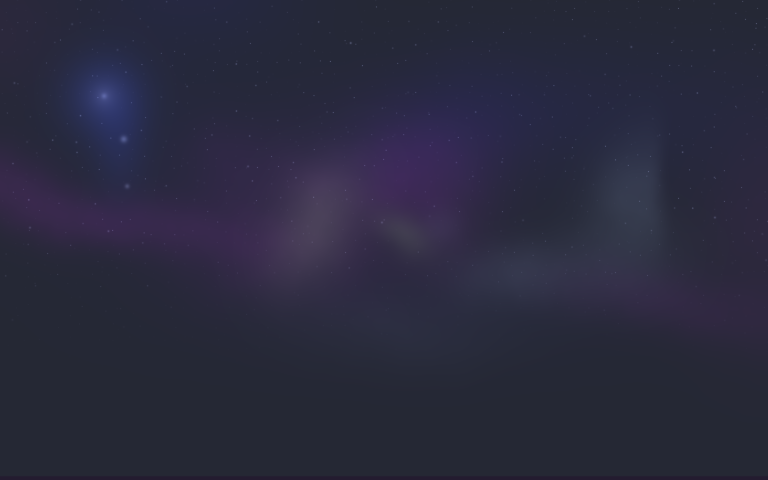
Write a Shadertoy shader that draws this background.

```glsl
// A dim violet and blue nebula with a bright star and scattered faint stars.

#define BASE_COLOR vec3(0.145, 0.156, 0.204)
#define VIOLET vec3(0.100, 0.004, 0.110)
#define BLUE vec3(0.004, 0.002, 0.090)
#define MIST vec3(0.075, 0.090, 0.105)
#define CORE_COLOR vec3(0.085, 0.120, 0.055)
#define STAR_COLOR vec3(0.75, 0.80, 1.00)
#define WARP 0.050
#define STAR_LAYERS 3
#define STAR_LEVEL 0.22
#define FLOOR_LINE 0.008

float hash(vec2 p) {
    return fract(sin(dot(p, vec2(127.1, 311.7))) * 43758.545);
}

float noise(vec2 p) {
    vec2 cell = floor(p), f = fract(p);
    f = f * f * (3.0 - 2.0 * f);
    float low = mix(hash(cell), hash(cell + vec2(1, 0)), f.x);
    float high = mix(hash(cell + vec2(0, 1)), hash(cell + vec2(1, 1)), f.x);
    return mix(low, high, f.y);
}

float fbm(vec2 p) {
    float sum = 0.0, gain = 0.5;
    for (int i = 0; i < 5; i++) {
        sum += gain * noise(p);
        p = mat2(1.6, 1.2, -1.2, 1.6) * p + 7.3;
        gain *= 0.5;
    }
    return sum;
}

// Soft elliptical light, turned by tilt radians
float glow(vec2 p, vec2 centre, vec2 radii, float tilt) {
    float c = cos(tilt), s = sin(tilt);
    vec2 d = p - centre;
    vec2 q = vec2(c * d.x + s * d.y, c * d.y - s * d.x) / radii;
    return exp(-dot(q, q));
}

// Point of light no narrower than about one pixel
float spark(vec2 p, vec2 centre, float radius, float pixel) {
    float r = max(radius, 0.6 * pixel);
    vec2 d = (p - centre) / r;
    return exp(-dot(d, d)) * min(1.0, radius * radius / (r * r) + 0.25);
}

float starField(vec2 p, float pixel) {
    float light = 0.0;
    for (int i = 0; i < STAR_LAYERS; i++) {
        float size = 0.022 * pow(2.1, float(i));
        vec2 cell = floor(p / size) + 37.0 * float(i);
        vec2 spot = 0.2 + 0.6 * vec2(hash(cell), hash(cell + 19.7));
        float level = pow(hash(cell + 53.1), 5.0);
        float radius = 0.0012 + 0.0005 * float(i);
        light += level * spark(fract(p / size) * size, spot * size, radius, pixel);
    }
    return light;
}

vec3 nebula(vec2 p) {
    vec2 drift = vec2(fbm(p * 5.0), fbm(p * 5.0 + 31.4)) - 0.48;
    vec2 q = p + WARP * drift;
    float cloud = 0.65 + 0.7 * fbm(q * 7.0 + 4.0);

    // Blue haze in the upper sky
    float blue = 0.50 * glow(q, vec2(0.40, 1.02), vec2(0.24, 0.12), 0.0);
    blue += 0.60 * glow(q, vec2(0.92, 0.74), vec2(0.24, 0.14), 0.3);
    blue += 0.45 * glow(q, vec2(1.30, 0.76), vec2(0.42, 0.16), 0.0);
    blue += 0.30 * glow(q, vec2(0.35, 0.72), vec2(0.35, 0.25), 0.0);
    blue += 0.20 * glow(q, vec2(0.90, 0.38), vec2(0.50, 0.14), 0.0);

    // Violet band, centre and right edge
    float violet = 0.75 * glow(q, vec2(0.00, 0.62), vec2(0.13, 0.075), -0.5);
    violet += 0.62 * glow(q, vec2(0.24, 0.545), vec2(0.21, 0.055), -0.12);
    violet += 0.80 * glow(q, vec2(0.75, 0.63), vec2(0.23, 0.12), 0.25);
    violet += 0.52 * glow(q, vec2(0.60, 0.49), vec2(0.24, 0.13), -0.2);
    violet += 0.35 * glow(q, vec2(0.93, 0.55), vec2(0.10, 0.12), 0.0);
    violet += 0.28 * glow(q, vec2(0.47, 0.69), vec2(0.08, 0.07), 0.0);
    violet += 0.45 * glow(q, vec2(1.40, 0.37), vec2(0.24, 0.065), -0.2);
    violet += 0.38 * glow(q, vec2(1.62, 0.50), vec2(0.16, 0.22), 0.0);
    violet += 0.22 * glow(q, vec2(0.00, 0.96), vec2(0.12, 0.16), 0.0);

    // Pale mist: a column with a firm right side, and low clouds
    float side = 1.0 - smoothstep(1.35, 1.40, q.x);
    float mist = 0.80 * side * glow(q, vec2(1.33, 0.59), vec2(0.085, 0.12), -0.25);
    mist += 0.40 * glow(q, vec2(1.28, 0.46), vec2(0.14, 0.09), 0.2);
    mist += 0.55 * glow(q, vec2(1.07, 0.44), vec2(0.12, 0.060), 0.1);
    mist += 0.22 * glow(q, vec2(0.85, 0.31), vec2(0.22, 0.08), 0.0);
    mist += 0.30 * glow(q, vec2(0.92, 0.53), vec2(0.04, 0.04), 0.0);

    // Pale cores
    float core = 0.85 * glow(q, vec2(0.66, 0.54), vec2(0.085, 0.13), -0.45);
    core += 0.65 * glow(q, vec2(0.845, 0.51), vec2(0.060, 0.036), -0.5);

    return BLUE * blue + cloud * (VIOLET * violet + MIST * mist)
        + CORE_COLOR * core * mix(1.0, cloud, 0.5);
}

// Large star with halo and two small companions
vec3 brightStars(vec2 p, float pixel) {
    vec2 main = vec2(0.217, 0.80);
    float d = length(p - main);
    vec3 light = vec3(0.015, 0.035, 0.150) * exp(-d * d / 0.0075);
    light += vec3(0.13, 0.13, 0.16) * exp(-d / 0.023);
    light += STAR_COLOR * 0.10 * spark(p, main, 0.006, pixel);
    light += vec3(0.01, 0.02, 0.08) * glow(p, vec2(0.25, 0.70), vec2(0.055, 0.10), 0.0);
    light += STAR_COLOR * 0.22 * spark(p, vec2(0.258, 0.710), 0.007, pixel);
    light += STAR_COLOR * 0.16 * spark(p, vec2(0.265, 0.612), 0.005, pixel);
    return light;
}

void mainImage(out vec4 fragColor, in vec2 fragCoord) {
    float pixel = 1.0 / iResolution.y;
    vec2 p = fragCoord * pixel;
    vec3 color = BASE_COLOR + nebula(p) + brightStars(p, pixel);
    color += STAR_COLOR * STAR_LEVEL * starField(p, pixel) * smoothstep(0.22, 0.65, p.y);

    // Thin violet strip along the floor
    float strip = 1.0 - smoothstep(FLOOR_LINE - pixel, FLOOR_LINE + pixel, p.y);
    color = mix(color, vec3(0.14, 0.11, 0.19), strip);
    fragColor = vec4(color, 1.0);
}
```
